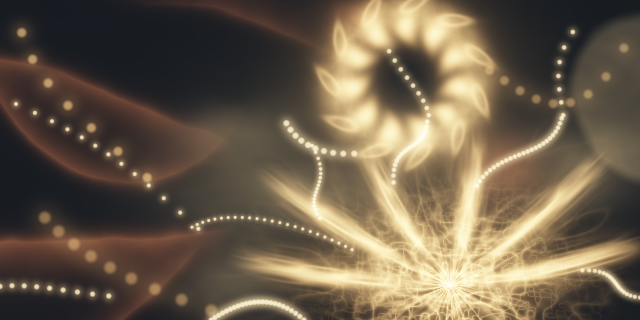
Give the GLSL for this background, as a Shadertoy shader.

```glsl
// Smoky night sky with a burning flower, a ring of flames and strings of glowing beads.

const vec2 CORE = vec2(1.406, .109);
const vec2 RING = vec2(1.268, .75);
const float RING_RADIUS = .163;
const float FLAMES = 11.;
const float TAU = 6.28319;
const vec3 NIGHT = vec3(.065, .085, .115);
const vec3 SMOKE = vec3(.4, .36, .29);
const vec3 EMBER = vec3(.7, .31, .15);
const vec3 FIRE = vec3(2.6, 1.75, .85);
const vec3 PEARL = vec3(1.8, 1.45, .9);
const vec2 TIPS[6] = vec2[6](vec2(.6, .13), vec2(.48, .4), vec2(.08, .47),
    vec2(-.27, .43), vec2(-.57, .34), vec2(-.66, .08));

float hash(vec2 p) {
    p = fract(p * vec2(.1031, .113));
    p += dot(p, p.yx + 33.33);
    return fract((p.x + p.y) * p.x * 9.7);
}

float noise(vec2 p) {
    vec2 i = floor(p) + 100., f = fract(p);
    f *= f * (3. - 2. * f);
    return mix(mix(hash(i), hash(i + vec2(1, 0)), f.x),
               mix(hash(i + vec2(0, 1)), hash(i + 1.), f.x), f.y);
}

float fbm(vec2 p) {
    float sum = 0., amp = .5;
    for (int i = 0; i < 4; i++, amp *= .5) {
        sum += amp * noise(p);
        p = mat2(1.6, 1.2, -1.2, 1.6) * p + 3.7;
    }
    return sum;
}

float ridge(vec2 p) { return 1. - abs(2. * noise(p) - 1.); }

float bell(float x) { return exp(-x * x); }

float blob(vec2 p, float x, float y, float w, float h) {
    return bell((p.x - x) / w) * bell((p.y - y) / h);
}

// Veil with one crisp and one soft side
float wisp(float d) { return exp(-max(d, 0.) / .018 + min(d, 0.) / .06); }

// Beads strung along a cubic curve
float chain(vec2 p, mat4x2 curve, float count, float radius) {
    float sum = 0., px = .5 / iResolution.y;
    for (float i = 0.; i < count; i++) {
        float t = i / (count - 1.), s = 1. - t;
        float d = length(p - curve * vec4(s*s*s, 3.*s*s*t, 3.*s*t*t, t*t*t));
        sum += 1. - smoothstep(radius * .35, radius + px, d) + .25 * bell(d / radius / 1.9);
    }
    return sum;
}

vec3 background(vec2 p) {
    vec2 w = p + .09 * (vec2(fbm(p * 2.5), fbm(p * 2.5 + 7.)) - .47);
    float x = w.x, y = w.y;
    float smoke = .62 * blob(w, .72, .57, .17, .08) + .75 * blob(w, .84, .38, .3, .13)
        + .75 * blob(w, .74, .12, .16, .11) + .55 * blob(w, 1.25, .52, .5, .26)
        + .6 * blob(w, 1.8, .48, .18, .14);
    smoke += .65 * smoothstep(0., .05, .29 - length(w - vec2(2.06, .7)));
    smoke *= .6 + .8 * fbm(w * vec2(3, 6));
    vec3 col = mix(NIGHT, SMOKE, min(smoke + .08, 1.2));
    // Ember veils on the left, then along the top
    float ember = .65 * wisp(y - .8 + .13 * x + .34 * x * x);
    ember += .55 * wisp(.42 + 1.5 * (x - .4) * (x - .4) - y);
    ember += .85 * wisp(y - .23 - .08 * x * x);
    ember += .5 * wisp(.9 * (x - .37) - y) * (1. - smoothstep(.16, .26, y));
    ember *= 1. - smoothstep(.5, .78, x);
    float u = x - .52;
    ember += .5 * bell((u - .25) / .25) * wisp(1. - .2 * u - .3 * u * u - y);
    ember += .55 * blob(w, 1.57, .46, .11, .1) + .6 * blob(w, 1.12, .95, .09, .06);
    return 1. - (1. - col) * exp(-ember * EMBER * (.5 + fbm(w * 5.)));
}

float flameRing(vec2 p) {
    vec2 q = p - RING;
    float r = length(q);
    float fire = bell((r - .205) / .058) * (.12 + .65 * fbm(p * 14.));
    fire += .2 * bell(r / .26) * smoothstep(.02, .22, r);
    for (float i = 0.; i < FLAMES; i++) {
        float a = TAU * (.25 + i / FLAMES), c = cos(a), s = sin(a);
        vec2 k = vec2(c * q.x + s * q.y - RING_RADIUS, c * q.y - s * q.x);
        k.y += 7. * k.x * k.x;
        fire += 1.15 * blob(k, 0., 0., .037, .026) + .3 * blob(k, .04, .02, .05, .035);
        fire += .26 * bell((length(k - vec2(.075, .015)) - .026) / .01);
    }
    return fire;
}

float flower(vec2 p) {
    vec2 q = p - CORE;
    float r = length(q * vec2(1, 1.3)) + .0001, fire = .16 * bell(r / .28);
    // Long petals
    for (int i = 0; i < 6; i++) {
        float len = length(TIPS[i]);
        vec2 dir = TIPS[i] / len;
        float s = dot(q, dir) / len, d = dot(q, vec2(-dir.y, dir.x));
        d += .07 * s * (1. - s) * sign(dir.x);
        float body = smoothstep(.05, .4, s) * (1. - smoothstep(.55, 1.08, s));
        float strands = .45 + .9 * ridge(vec2(s * 5. + float(i) * 9., d * 65.));
        fire += body * strands * (bell(d / (.012 + .018 * max(s, 0.))) + .22 * bell(d / .06));
    }
    // Lacework, spokes and bright heart
    vec2 bend = .03 * vec2(noise(q * 20.), noise(q * 20. + 5.));
    float lace = pow(ridge((q + bend) * 30.), 4.) + .6 * pow(ridge((q - bend) * 58.), 5.);
    fire += .85 * lace * bell(r / .24);
    fire += 1.1 * pow(ridge(q / r * 7. + q * 7.), 5.) * exp(-r * 6.);
    float spikes = .5 + .5 * cos(28. * atan(q.y, q.x) + 3. * noise(q * 25.));
    return fire + 1.2 * spikes * exp(-r * 17.) + .02 / (r + .012) * exp(-r * 6.);
}

float beads(vec2 p) {
    return chain(p, mat4x2(.05, .675, .3, .56, .38, .5, .62, .285), 13., .007)
        + chain(p, mat4x2(.6, .29, .72, .36, .95, .3, 1.1, .22), 24., .005)
        + chain(p, mat4x2(.895, .615, .93, .55, 1, .515, 1.107, .52), 10., .011)
        + chain(p, mat4x2(.975, .545, 1.05, .42, .94, .4, 1, .318), 18., .006)
        + chain(p, mat4x2(1.216, .84, 1.26, .76, 1.33, .7, 1.34, .64), 9., .008)
        + chain(p, mat4x2(1.335, .62, 1.33, .52, 1.22, .56, 1.23, .43), 18., .008)
        + chain(p, mat4x2(1.79, .9, 1.72, .8, 1.75, .72, 1.76, .64), 7., .008)
        + chain(p, mat4x2(1.755, .63, 1.72, .5, 1.56, .54, 1.49, .42), 25., .008)
        + chain(p, mat4x2(0, .105, .1, .115, .2, .09, .34, .075), 9., .009)
        + chain(p, mat4x2(.66, 0, .75, .06, .85, .09, .95, 0), 24., .009)
        + chain(p, mat4x2(1.82, .155, 1.95, .16, 1.9, .08, 2, .07), 18., .007);
}

float bokeh(vec2 p) {
    return chain(p, mat4x2(.068, .898, .12, .72, .27, .62, .46, .445), 7., .018)
        + .6 * chain(p, mat4x2(.14, .32, .25, .2, .4, .12, .66, .03), 9., .024)
        + .6 * chain(p, mat4x2(1.53, .78, 1.65, .7, 1.8, .56, 1.95, .85), 9., .018);
}

void mainImage(out vec4 fragColor, in vec2 fragCoord) {
    vec2 p = fragCoord / iResolution.xy * vec2(2, 1);
    float fire = flameRing(p) + flower(p) + .35 * bokeh(p);
    vec3 clear = (1. - background(p)) * exp(-fire * FIRE - beads(p) * PEARL);
    fragColor = vec4(1. - clear, 1);
}
```
